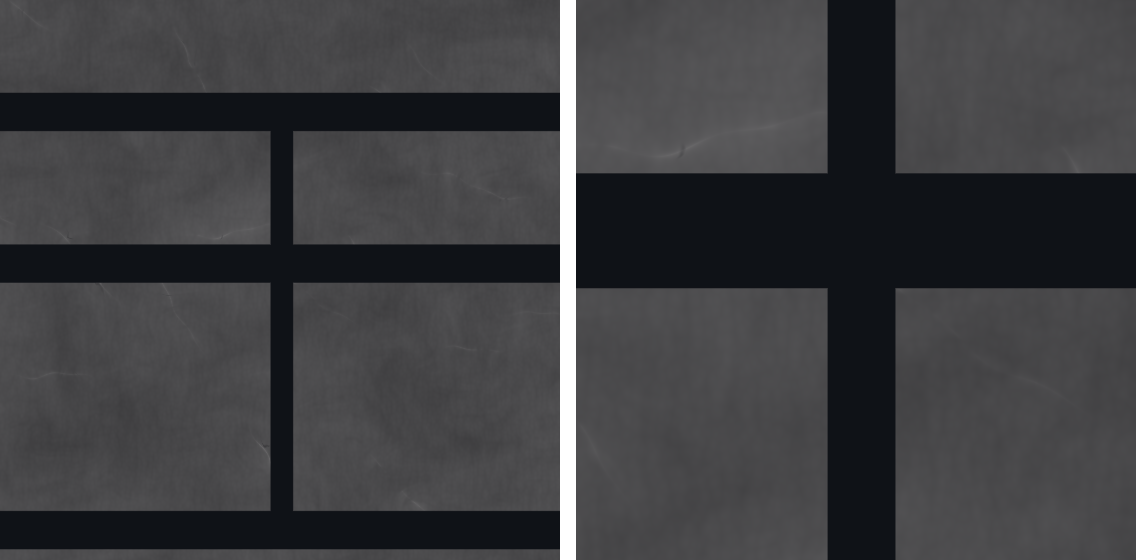
Left, the full canvas; right, a detail of the centre.
A WebGL 2 fragment shader for this pattern:

```glsl
#version 300 es
precision highp float;
// Veined dark grey stone panels divided by a near-black window-like frame.

#define BAR_ROWS vec3(0.0534, 0.5293, 0.8001)
#define BAR_HALF_HEIGHT 0.0342
#define POST_X 0.5033
#define POST_HALF_WIDTH 0.0202
#define FRAME_COLOR vec3(0.060, 0.070, 0.090)
#define STONE_COLOR vec3(0.287, 0.285, 0.292)
#define VEIN_COLOR vec3(0.470, 0.465, 0.470)
#define CRACK_COLOR vec3(0.180, 0.180, 0.190)
#define CLOUD_CONTRAST 0.050
#define GRAIN_CONTRAST 0.022
#define VEIN_CELLS 4.0
#define VEIN_WIDTH 0.0019

uniform vec2 u_resolution;
out vec4 outColor;

vec2 hash2(vec2 p) {
    vec2 q = vec2(dot(p, vec2(127.1, 311.7)), dot(p, vec2(269.5, 183.3)));
    return fract(sin(q) * 43758.545);
}

// Distances to the nearest and second nearest scattered points.
vec2 cellular(vec2 p) {
    vec2 cell = floor(p), nearest = vec2(8.0);
    for (int j = -1; j <= 1; j++)
    for (int i = -1; i <= 1; i++) {
        vec2 id = cell + vec2(i, j);
        float d = length(id + hash2(id) - p);
        nearest.y = min(nearest.y, max(nearest.x, d));
        nearest.x = min(nearest.x, d);
    }
    return nearest;
}

// Rotated, warped layers of sines; roughly -1 to 1.
float clouds(vec2 p) {
    float sum = 0.0, amplitude = 0.6;
    for (int i = 0; i < 5; i++) {
        p = mat2(0.8, 0.6, -0.6, 0.8) * p * 1.65 + 1.7;
        p += 0.55 * sin(p.yx * 1.3 + float(i));
        sum += amplitude * sin(p.x) * sin(p.y);
        amplitude *= 0.72;
    }
    return sum;
}

// Scattered tapered strokes: x is the sharp line, y the pale halo.
vec2 veins(vec2 uv) {
    vec2 p = uv + 0.007 * sin(uv.yx * vec2(31.0, 37.0))
                + 0.0025 * sin(uv.yx * vec2(113.0, 97.0) + 2.0);
    vec2 cell = floor(p * VEIN_CELLS), result = vec2(0.0);
    for (int j = -1; j <= 1; j++)
    for (int i = -1; i <= 1; i++) {
        vec2 id = cell + vec2(i, j);
        vec2 place = hash2(id + 7.3), trait = hash2(id + 31.9);
        vec2 offset = p - (id + place) / VEIN_CELLS;
        float angle = mix(-1.2, 0.3, trait.x);
        vec2 along = vec2(cos(angle), sin(angle));
        float reach = mix(0.04, 0.13, trait.y);
        float t = dot(offset, along) / reach;
        float across = abs(dot(offset, vec2(-along.y, along.x)));
        float taper = smoothstep(1.0, 0.2, abs(t));
        float strength = mix(0.25, 0.85, place.x) * taper;
        result.x = max(result.x, strength * exp(-across / VEIN_WIDTH));
        result.y = max(result.y, strength * exp(-across / 0.022));
    }
    return result;
}

vec3 stone(vec2 uv) {
    float cloud = clouds(uv * 5.0);
    float mottling = clouds(uv * 17.0 + 4.0);

    // Mineral grain drawn out vertically.
    float fibre = cellular(uv * vec2(95.0, 26.0) + cloud * 0.4).x;
    float speckle = cellular(uv * vec2(150.0, 120.0)).x;
    float grain = (0.5 - fibre) * 0.7 + (0.5 - speckle) * 0.5;
    vec3 color = STONE_COLOR + CLOUD_CONTRAST * (0.55 * cloud + 0.25 * mottling)
               + GRAIN_CONTRAST * grain;

    // Pale veins with broken, powdery edges.
    vec2 vein = veins(uv);
    float broken = smoothstep(-0.7, 0.5, mottling);
    float powder = vein.y * smoothstep(-0.2, 0.9, cloud + 0.5 * mottling);
    color = mix(color, VEIN_COLOR, 0.65 * vein.x * broken + 0.32 * powder);

    // Short dark cracks along the edges of cells.
    vec2 cells = cellular(uv * 15.0 + 0.35 * vec2(cloud, mottling));
    float crack = 1.0 - smoothstep(0.0, 0.06, cells.y - cells.x);
    crack *= smoothstep(0.15, 0.5, vein.y) * smoothstep(0.0, 0.6, mottling);
    return mix(color, CRACK_COLOR, 0.6 * crack);
}

// Signed distance to three crossbars and the post joining them.
float frameDistance(vec2 uv) {
    vec3 rows = abs(uv.y - BAR_ROWS);
    float bars = min(rows.x, min(rows.y, rows.z)) - BAR_HALF_HEIGHT;
    float post = abs(uv.x - POST_X) - POST_HALF_WIDTH;
    post = max(post, max(uv.y - BAR_ROWS.z, BAR_ROWS.x - uv.y));
    return min(bars, post);
}

void main() {
    vec2 uv = gl_FragCoord.xy / u_resolution;
    float edge = 0.8 / min(u_resolution.x, u_resolution.y);
    float panel = smoothstep(-edge, edge, frameDistance(uv));
    outColor = vec4(mix(FRAME_COLOR, stone(uv), panel), 1.0);
}
```
